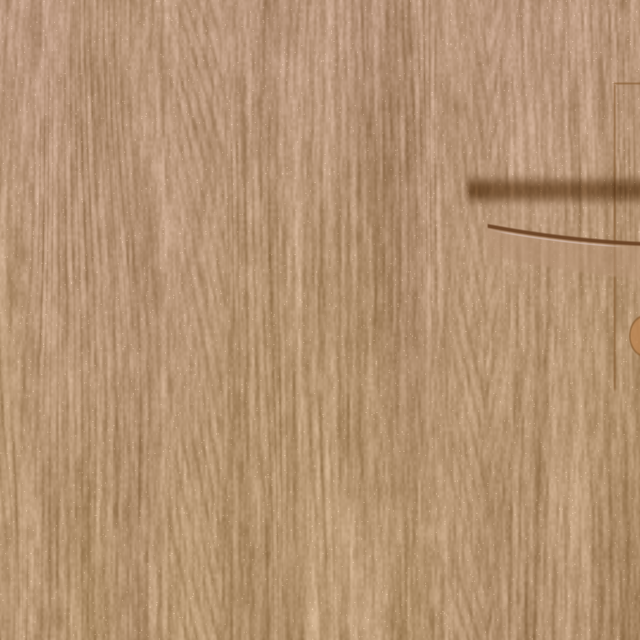
Give the GLSL for this texture, as a Shadertoy shader.

```glsl
// Light oak veneer with steep cathedral grain, a shadowed curved handle and a panel groove.

const vec3 DARK_OAK = vec3(0.590, 0.460, 0.320);
const vec3 PALE_OAK = vec3(0.775, 0.648, 0.528);
const vec3 TOP_TINT = vec3(1.0, 0.99, 1.025);
const vec3 BASE_TINT = vec3(1.0, 1.0, 0.97);
const vec3 SHADOW_TINT = vec3(0.65, 0.56, 0.43);
const vec3 HANDLE_FACE = vec3(0.71, 0.57, 0.45);
const vec3 EDGE_BROWN = vec3(0.40, 0.24, 0.12);
const vec3 GROOVE_BROWN = vec3(0.53, 0.36, 0.19);
const vec3 KNOB_ORANGE = vec3(0.74, 0.51, 0.30);
const vec3 GLINT = vec3(0.84, 0.75, 0.72);

const float MEAN_TONE = 0.61;
const float RING_FREQ = 62.0;    // growth rings per canvas width
const float RING_SLANT = 0.24;   // sideways drift of rings per canvas height
const float FAN_CENTER = 0.12;
const float FAN_SPREAD = 0.7;
const float SPECK_CELLS = 300.0;
const float GROOVE_X = 0.96;
const float HANDLE_X = 0.762;

float hash(vec2 p) {
    vec3 q = fract(vec3(p.xyx) * 0.1031);
    q += dot(q, q.yzx + 33.33);
    return fract((q.x + q.y) * q.z);
}

// Value noise centred on zero
float noise(vec2 p) {
    vec2 i = floor(p), f = fract(p);
    f = f * f * (3.0 - 2.0 * f);
    float low = mix(hash(i), hash(i + vec2(1, 0)), f.x);
    float high = mix(hash(i + vec2(0, 1)), hash(i + vec2(1, 1)), f.x);
    return mix(low, high, f.y) - 0.5;
}

float band(float v, float lo, float hi, float soft) {
    return smoothstep(lo - soft, lo + soft, v) * (1.0 - smoothstep(hi - soft, hi + soft, v));
}

// Narrow dark strokes, one per unit of phase
float strokes(float phase) {
    float wave = 0.5 + 0.5 * sin(6.2832 * phase);
    return 0.35 - wave * wave;
}

// Rings converging downward on a center line; x = tone, y = coverage
vec2 cathedral(vec2 p, float center, float leftWidth, float rightWidth) {
    float dx = p.x - center - 0.02 * noise(vec2(center * 70.0, p.y * 3.0));
    float phase = (abs(dx) - RING_SLANT * p.y) * RING_FREQ;
    phase += 1.6 * noise(vec2(p.x * 9.0, p.y * 3.0) + center * 50.0);
    float depth = 0.24 + 0.34 * noise(vec2(p.x * 30.0, p.y * 7.0));
    float tone = depth * strokes(phase) + 0.22 * noise(vec2(phase * 2.3, p.y * 4.0));
    return vec2(tone, band(dx, -leftWidth, rightWidth, 0.016));
}

// Long upright fibres: rings, streaks and occasional dark veins
float straightGrain(vec2 p) {
    float fan = exp(-pow((p.x - FAN_CENTER) / 0.11, 2.0));
    float x = p.x + (p.x - FAN_CENTER) * FAN_SPREAD * p.y * fan;
    x += 0.022 * noise(vec2(p.x * 5.0, p.y * 2.2));
    float depth = 0.20 + 0.40 * noise(vec2(x * 24.0, p.y * 3.0));
    float tone = depth * strokes(x * 78.0 + 2.2 * noise(vec2(x * 26.0, p.y * 1.5)));
    tone += 0.28 * noise(vec2(x * 38.0, p.y * 1.8));
    tone += 0.52 * noise(vec2(x * 120.0 + 7.0, p.y * 5.0));
    float vein = smoothstep(0.20, 0.42, noise(vec2(x * 75.0 + 31.0, p.y * 3.6)));
    return tone - 0.26 * vein;
}

vec3 wood(vec2 p) {
    float tone = straightGrain(p);
    vec2 leftRings = cathedral(p, 0.352, 0.078, 0.004);
    vec2 rightRings = cathedral(p, 0.765, 0.055, 0.026);
    tone = mix(tone, leftRings.x, 0.9 * leftRings.y);
    tone = mix(tone, rightRings.x, 0.85 * rightRings.y);

    // Broad bands, pores and surface texture
    tone += 0.34 * noise(vec2(p.x * 10.0 + 3.0, p.y * 1.3));
    tone += 0.52 * noise(vec2(p.x * 235.0, p.y * 30.0));
    tone += 0.30 * noise(p * vec2(270.0, 170.0));

    vec3 color = mix(DARK_OAK, PALE_OAK, MEAN_TONE + tone);
    color *= mix(BASE_TINT, TOP_TINT, smoothstep(0.1, 1.0, p.y));
    float rosy = noise(vec2(p.x * 14.0 + 9.0, p.y * 2.0));
    color += rosy * vec3(0.0, -0.006, 0.014);

    // Tiny pale flecks, jittered within their cells
    vec2 cell = p * SPECK_CELLS, id = floor(cell);
    vec2 jitter = 0.4 * vec2(hash(id + 5.0), hash(id + 71.0)) - 0.2;
    float speck = smoothstep(0.95, 1.0, hash(id + 17.0));
    speck *= 1.0 - smoothstep(0.1, 0.6, length(fract(cell) - 0.5 - jitter));
    return color + 0.10 * speck;
}

void mainImage(out vec4 fragColor, in vec2 fragCoord) {
    vec2 uv = fragCoord / iResolution.xy;
    vec3 color = wood(uv);

    // Panel groove and rounded knob
    float groove = band(uv.x, GROOVE_X - 0.001, GROOVE_X + 0.002, 0.002);
    groove *= band(uv.y, 0.39, 0.87, 0.006);
    float lintel = band(uv.y, 0.868, 0.871, 0.002) * smoothstep(0.957, 0.961, uv.x);
    color = mix(color, GROOVE_BROWN, 0.7 * max(groove, lintel));
    float knob = length((uv - vec2(1.008, 0.475)) / vec2(0.025, 0.033));
    color = mix(color, KNOB_ORANGE, 0.7 * (1.0 - smoothstep(0.88, 1.02, knob)));
    color = mix(color, GROOVE_BROWN, 0.7 * band(knob, 0.90, 1.0, 0.06));

    // Soft cast shadow, deepest at its blunt end
    float shadow = band(uv.y, 0.687, 0.719, 0.014) * smoothstep(0.720, 0.738, uv.x);
    shadow *= 0.95 + 0.15 * exp(-abs(uv.x - 0.745) * 40.0);
    color *= mix(vec3(1.0), SHADOW_TINT, shadow);

    // Curved handle with a dark upper rim and a thin glint
    float along = (uv.x - HANDLE_X) / (1.0 - HANDLE_X);
    float top = 0.648 - 0.045 * along + 0.017 * along * along;
    float below = top - uv.y;
    float span = smoothstep(-0.008, 0.008, along);
    float face = band(below, 0.0, 0.046 + 0.01 * along, 0.003) * span;
    color = mix(color, HANDLE_FACE + 0.06 * noise(uv * vec2(90.0, 25.0)), 0.6 * face);
    color = mix(color, EDGE_BROWN, 0.9 * span * band(below, -0.002, 0.004, 0.002));
    float glint = band(below, 0.006, 0.008, 0.0015) * band(along, 0.08, 0.85, 0.08);
    color = mix(color, GLINT, 0.75 * glint);

    fragColor = vec4(clamp(color, 0.0, 1.0), 1.0);
}
```
